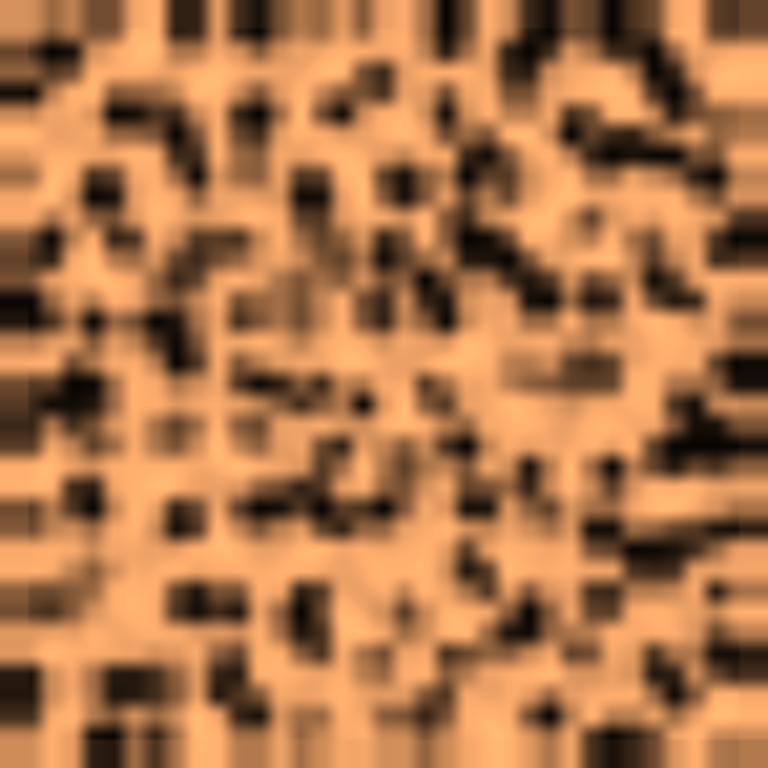
Reproduce this pattern procedurally as a three.js fragment shader.

```glsl
// Soft dark animal-hide spots on orange, blurred over a coarse lattice with streaked borders.
varying vec2 vUv;

vec2 hash2(vec2 p) {
  return fract(sin(vec2(dot(p, vec2(127.1, 311.7)), dot(p, vec2(269.5, 183.3)))) * 43758.5);
}

// Distance to a capsule centred on the origin
float capsule(vec2 p, vec2 dir, float halfLength, float radius) {
  float along = clamp(dot(p, dir), -halfLength, halfLength);
  return length(p - dir * along) - radius;
}

// Light left between the spots: 1 on bare ground, 0 in a spot
float spotLight(vec2 uv) {
  vec2 p = uv * 11.0 + 3.0;
  vec2 cell = floor(p);
  float light = 1.0;
  for (int y = -1; y <= 1; y++) {
    for (int x = -1; x <= 1; x++) {
      vec2 id = cell + vec2(float(x), float(y));
      vec2 shape = hash2(id + 17.3);
      vec2 style = hash2(id + 41.9);
      vec2 center = id + 0.5 + 0.7 * (hash2(id) - 0.5);
      float angle = 6.2832 * style.x;
      float d = capsule(p - center, vec2(cos(angle), sin(angle)),
                        0.38 * shape.x * shape.x, 0.16 + 0.14 * shape.y);
      float strength = min(1.0, 0.5 + 1.5 * style.y);
      light *= 1.0 - strength * (1.0 - smoothstep(-0.19, 0.25, d));
    }
  }
  return light;
}

// Interpolates the spots between lattice points, giving axis-aligned softness
float latticeLight(vec2 uv) {
  const float size = 37.0;
  vec2 p = uv * size - 0.5;
  vec2 i = floor(p);
  vec2 f = p - i;
  f = mix(f, f * f * (3.0 - 2.0 * f), 0.6);
  vec2 a = (i + 0.5) / size;
  vec2 b = (i + 1.5) / size;
  float bottom = mix(spotLight(a), spotLight(vec2(b.x, a.y)), f.x);
  float top = mix(spotLight(vec2(a.x, b.y)), spotLight(b), f.x);
  return mix(bottom, top, f.y);
}

void main() {
  // Clamping stretches the outermost values into border streaks
  vec2 uv = clamp(vUv, 0.035, 0.965);
  float light = latticeLight(uv);

  // Gentle warm and pale patches on the ground
  float patches = sin(uv.x * 47.0 + 2.0 * sin(uv.y * 31.0))
                + sin(uv.y * 53.0 + 2.0 * sin(uv.x * 37.0 + 1.0));
  vec3 ground = vec3(1.0, 0.68, 0.43) * (1.0 + 0.04 * patches);
  vec3 spotColor = vec3(0.03, 0.018, 0.01);

  gl_FragColor = vec4(min(mix(spotColor, ground, light), 1.0), 1.0);
}
```
